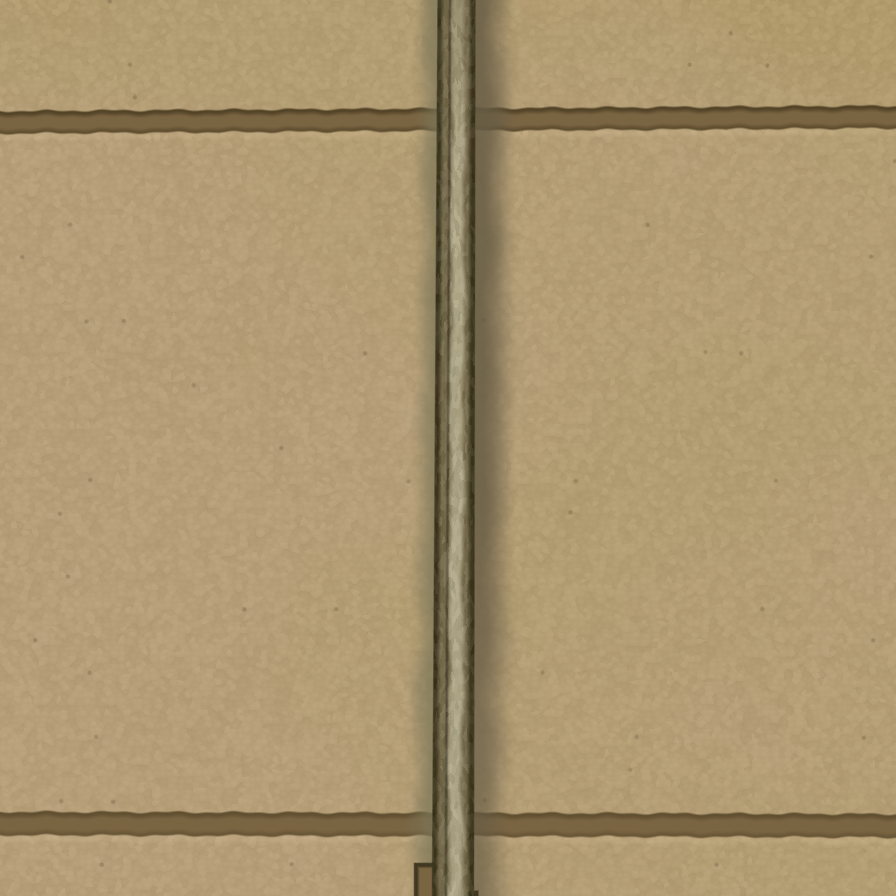
Write a WebGL 2 fragment shader that draws this texture.

```glsl
#version 300 es
precision highp float;

uniform vec2 u_resolution;
out vec4 fragColor;

const vec3 WALL = vec3(0.71, 0.62, 0.47);
const vec3 OCHRE = vec3(0.69, 0.605, 0.42);
const vec3 GROOVE = vec3(0.48, 0.395, 0.26);
const vec3 GROOVE_EDGE = vec3(0.32, 0.26, 0.15);
const vec3 SHADOW = vec3(0.40, 0.36, 0.27);
const vec3 GREEN_SHADE = vec3(0.48, 0.46, 0.34);
const vec3 METAL_DARK = vec3(0.25, 0.22, 0.13);
const vec3 METAL_MID = vec3(0.46, 0.42, 0.30);
const vec3 METAL_LIGHT = vec3(0.70, 0.67, 0.55);

vec2 hash2(vec2 p) {
  vec3 q = fract(vec3(p.xyx) * vec3(0.1031, 0.103, 0.0973));
  q += dot(q, q.yzx + 33.33);
  return fract((q.xx + q.yz) * q.zy);
}

// Distance to the nearest scattered point, and that point's random value
vec2 cellular(vec2 p) {
  vec2 cell = floor(p);
  vec2 nearest = vec2(8.0, 0.0);
  for (int j = -1; j <= 1; j++) {
    for (int i = -1; i <= 1; i++) {
      vec2 id = cell + vec2(i, j);
      vec2 rnd = hash2(id);
      float d = length(id + rnd - p);
      if (d < nearest.x) nearest = vec2(d, rnd.y);
    }
  }
  return nearest;
}

// Layered sines for broad stains, about -1 to 1
float stains(vec2 p) {
  float sum = 0.0;
  float amp = 0.5;
  for (int i = 0; i < 4; i++) {
    sum += amp * sin(p.x + 1.7 * sin(p.y)) * cos(p.y * 0.8 + 1.3);
    p = mat2(1.5, 1.1, -1.1, 1.5) * p + 2.3;
    amp *= 0.55;
  }
  return sum;
}

float band(float x, float lo, float hi, float soft) {
  return smoothstep(lo - soft, lo + soft, x) * (1.0 - smoothstep(hi - soft, hi + soft, x));
}

float boxDist(vec2 p, vec2 center, vec2 size) {
  vec2 d = abs(p - center) - size;
  return length(max(d, 0.0)) + min(max(d.x, d.y), 0.0);
}

vec3 wall(vec2 p) {
  float warmth = 0.35 * smoothstep(0.1, 0.9, p.x) + 0.45 * smoothstep(0.8, 1.0, p.y);
  vec3 col = mix(WALL, OCHRE, clamp(warmth + 0.35 * stains(p * 7.0), 0.0, 1.0));
  vec2 grain = cellular(p * vec2(130.0, 150.0));
  col += 0.035 * (grain.y - 0.5) + 0.025 * (0.5 - grain.x);
  vec2 speck = cellular(p * 28.0 + 5.0);
  return col * (1.0 - 0.15 * step(0.94, speck.y) * (1.0 - smoothstep(0.03, 0.1, speck.x)));
}

// Recessed joint with dark rims and a lit lower lip
vec3 groove(vec3 col, vec2 p, float y, float halfHeight, float rim, float px) {
  float rough = 0.0008 * sin(p.x * 90.0) + 0.0006 * sin(p.x * 211.0);
  float d = p.y - y + rough;
  col += 0.03 * band(d, -halfHeight - 0.007, -halfHeight, 0.003);
  float inside = band(d, -halfHeight, halfHeight, max(px, 0.0015));
  float top = smoothstep(halfHeight * 0.3, halfHeight * 0.9, d);
  float bottom = 1.0 - smoothstep(-halfHeight, -halfHeight * 0.4, d);
  vec3 joint = mix(GROOVE, GROOVE_EDGE, rim * max(top, 0.75 * bottom));
  return mix(col, joint, inside);
}

// Soft shade on both sides of the pipe; s is the offset from its axis
vec3 pipeShade(vec3 col, vec2 p, float s, float halfWidth) {
  float spread = 0.006 * stains(p * vec2(40.0, 24.0));
  float right = 1.0 - smoothstep(0.006, 0.050, s - halfWidth + spread);
  float left = 1.0 - smoothstep(0.0, 0.030, -s - halfWidth + spread);
  float strength = 0.85 - 0.2 * smoothstep(0.5, 0.0, p.y);
  col = mix(col, SHADOW, right * step(0.0, s) * strength);
  return mix(col, GREEN_SHADE, left * step(s, 0.0) * 0.7);
}

vec3 metal(float t, vec2 p) {
  float wear = 0.06 * sin(p.y * 31.0) + 0.04 * sin(p.y * 83.0 + t * 4.0);
  vec3 col = mix(METAL_DARK, METAL_MID, band(t, -0.74, 0.72, 0.14));
  float shine = band(t, -0.22 + wear, 0.42 + wear, 0.17);
  col = mix(col, METAL_LIGHT, shine * (0.9 - 0.35 * smoothstep(0.78, 1.0, p.y)));
  col *= 1.0 - 0.3 * band(t, -0.4, -0.28, 0.06);
  return col + 0.08 * (cellular(p * vec2(260.0, 110.0)).y - 0.5);
}

void main() {
  vec2 p = gl_FragCoord.xy / u_resolution;
  float px = 1.0 / u_resolution.y;

  vec3 col = wall(p);
  col = groove(col, p, mix(0.8635, 0.8695, p.x), 0.0125, 1.0, px);
  col = groove(col, p, mix(0.0810, 0.0785, p.x), 0.0130, 0.65, px);

  // Pipe leans slightly and narrows upward
  float s = p.x - mix(0.5055, 0.5095, p.y);
  float halfWidth = mix(0.0235, 0.0212, p.y);
  col = pipeShade(col, p, s, halfWidth);

  // Bracket at the foot
  float plate = boxDist(p, vec2(0.476, 0.010), vec2(0.014, 0.027));
  vec3 plateCol = mix(GROOVE, METAL_DARK, smoothstep(-0.007, -0.003, plate));
  col = mix(col, plateCol, 1.0 - smoothstep(-px, px, plate));
  float lug = boxDist(p, vec2(0.524, 0.0), vec2(0.010, 0.006));
  col = mix(col, METAL_DARK, 1.0 - smoothstep(-px, px, lug));

  float pipe = 1.0 - smoothstep(-px, px, abs(s) - halfWidth);
  col = mix(col, metal(s / halfWidth, p), pipe);
  fragColor = vec4(col, 1.0);
}
```
